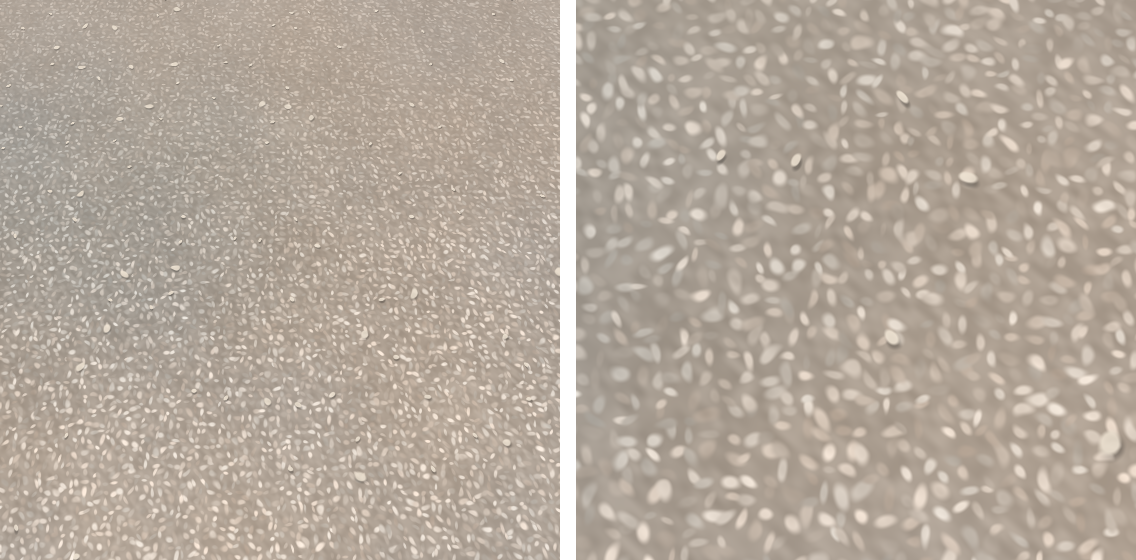
Left, the full canvas; right, a detail of the centre.
Write a WebGL 1 fragment shader that draws this texture.

```glsl
precision highp float;
uniform vec2 u_resolution;

#define GRAIN_FREQ 72.0
#define PEBBLE_FREQ 15.0
#define PEBBLE_CHANCE 0.22
#define TILT 0.42
#define GRAIN_ANGLE -0.7
#define GRAIN_SPREAD 2.6
#define GAP_TONE -0.095
#define BRIGHT_TONE 0.17
#define NEAR_COLOR vec3(0.790, 0.738, 0.686)
#define FAR_COLOR vec3(0.735, 0.684, 0.635)
#define STAIN_COLOR vec3(0.695, 0.672, 0.636)
#define PEBBLE_COLOR vec3(0.930, 0.885, 0.820)

float hash(vec2 p) {
  vec3 q = fract(p.xyx * 0.1031);
  q += dot(q, q.yzx + 33.33);
  return fract((q.x + q.y) * q.z);
}

float noise(vec2 p) {
  vec2 i = floor(p), f = fract(p);
  f = f * f * (3.0 - 2.0 * f);
  return mix(mix(hash(i), hash(i + vec2(1.0, 0.0)), f.x),
             mix(hash(i + vec2(0.0, 1.0)), hash(i + vec2(1.0, 1.0)), f.x), f.y);
}

float fbm(vec2 p) {
  float sum = 0.0, weight = 0.5;
  for (int i = 0; i < 4; i++) {
    sum += weight * noise(p);
    p = p * 2.03 + 17.3;
    weight *= 0.5;
  }
  return sum / 0.9375;
}

vec2 rotate(vec2 p, float a) {
  float c = cos(a), s = sin(a);
  return vec2(c * p.x + s * p.y, c * p.y - s * p.x);
}

// Overlapping soft ellipses: x = brightness offset, y = warm or cool tint
vec2 gravel(vec2 p) {
  vec2 cell = floor(p);
  vec2 result = vec2(GAP_TONE, 0.0);
  for (int j = -1; j <= 1; j++) {
    for (int i = -1; i <= 1; i++) {
      vec2 id = cell + vec2(float(i), float(j));
      vec2 center = id + 0.15 + 0.7 * vec2(hash(id + 3.7), hash(id + 41.3));
      float angle = GRAIN_ANGLE + GRAIN_SPREAD * (hash(id + 87.1) - 0.5);
      vec2 radii = vec2(0.68, 0.40) * mix(0.7, 1.15, hash(id + 129.5));
      float d = length(rotate(p - center, angle) / radii);
      float tone = mix(-0.07, BRIGHT_TONE, pow(hash(id + 173.9), 1.4));
      float cover = smoothstep(1.0, 0.35, d);
      result = mix(result, vec2(tone, hash(id + 211.3) - 0.5), cover);
    }
  }
  return result;
}

// Sparse loose stones: x = stone cover, y = shadow cover
vec2 pebbles(vec2 p) {
  vec2 id = floor(p);
  float present = step(hash(id + 311.7), PEBBLE_CHANCE);
  vec2 center = id + 0.25 + 0.5 * vec2(hash(id + 347.1), hash(id + 389.3));
  float size = mix(0.07, 0.17, pow(hash(id + 419.9), 3.0));
  float angle = 2.4 * (hash(id + 457.7) - 0.5);
  vec2 radii = size * vec2(1.2, 0.75);
  float stone = length(rotate(p - center, angle) / radii);
  float shadow = length(rotate(p - center + vec2(-0.02, 0.055), angle) / radii);
  return present * vec2(smoothstep(1.15, 0.65, stone), smoothstep(1.3, 0.5, shadow));
}

void main() {
  vec2 uv = gl_FragCoord.xy / u_resolution;

  // Ground plane receding towards the top
  float depth = 1.0 / (1.0 - TILT * uv.y);
  vec2 ground = vec2((uv.x - 0.5) * depth, 0.8 * depth / TILT) + 3.0;

  // Broad colour: pale and warm nearby, dull far off, grey stain at left
  vec3 color = mix(NEAR_COLOR, FAR_COLOR, smoothstep(0.1, 1.0, uv.y));
  vec2 stainOffset = (uv - vec2(0.2, 0.67)) / vec2(0.36, 0.27);
  float stain = exp(-dot(stainOffset, stainOffset));
  stain *= 0.55 + 0.9 * fbm(uv * 5.0);
  color = mix(color, STAIN_COLOR, clamp(stain, 0.0, 1.0));
  color += 0.06 * (fbm(ground * 6.0) - 0.5);
  color += vec3(0.03, 0.0, -0.03) * (fbm(uv * 4.0 + 9.0) - 0.5);

  // Grains, fading with distance
  float contrast = mix(1.05, 0.5, smoothstep(0.35, 1.0, uv.y));
  vec2 warp = vec2(noise(ground * 60.0), noise(ground * 60.0 + 31.0)) - 0.5;
  vec2 grain = gravel(ground * GRAIN_FREQ + 0.5 * warp);
  float grit = noise(rotate(ground, GRAIN_ANGLE) * vec2(85.0, 150.0)) - 0.5;
  color += contrast * (grain.x + 0.085 * grit);
  color += contrast * grain.y * vec3(0.022, -0.006, -0.022);

  // Loose stones
  vec2 pebble = pebbles(ground * PEBBLE_FREQ + 0.08 * warp);
  color *= 1.0 - 0.25 * pebble.y;
  color = mix(color, PEBBLE_COLOR + 0.05 * grit, 0.9 * pebble.x);

  gl_FragColor = vec4(clamp(color, 0.0, 1.0), 1.0);
}
```
